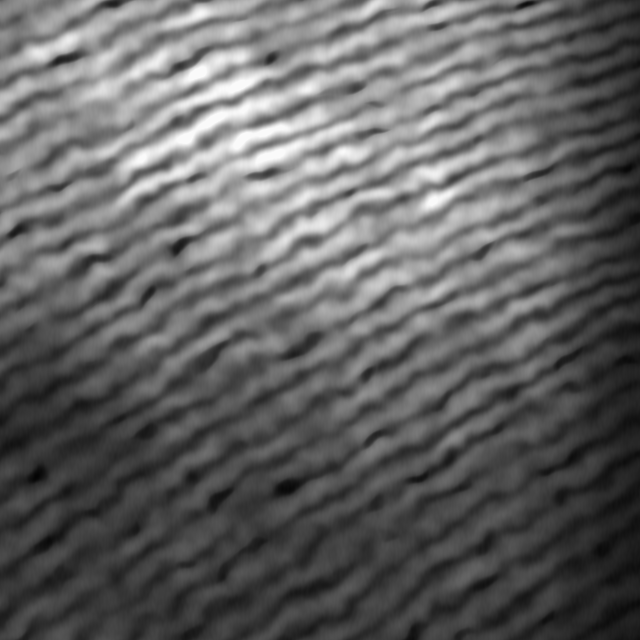
Give the GLSL for this texture, as a three.js fragment shader.

```glsl
// Soft grey diagonal ridges, fanning from steep and wide at lower left to
// shallow and tight at upper right. A bent phase field sets the ridges;
// gradient noise breaks them into beads and pits under an uneven light.
varying vec2 vUv;

const float TAU = 6.28318;

// Random unit gradient for a lattice point
vec2 gradientAt(vec2 cell) {
  float h = fract(sin(dot(cell, vec2(127.1, 311.7))) * 43758.5);
  return vec2(cos(TAU * h), sin(TAU * h));
}

// Gradient noise, scaled to roughly -1..1
float gradientNoise(vec2 p) {
  vec2 cell = floor(p);
  vec2 f = p - cell;
  vec2 w = f * f * f * (f * (f * 6.0 - 15.0) + 10.0);
  vec2 e = vec2(1.0, 0.0);
  float a = dot(gradientAt(cell), f);
  float b = dot(gradientAt(cell + e.xy), f - e.xy);
  float c = dot(gradientAt(cell + e.yx), f - e.yx);
  float d = dot(gradientAt(cell + e.xx), f - e.xx);
  return 1.5 * mix(mix(a, b, w.x), mix(c, d, w.x), w.y);
}

// Soft elliptical spot of light or shade
float softSpot(vec2 p, vec2 center, vec2 radius) {
  vec2 q = (p - center) / radius;
  return exp(-dot(q, q));
}

// Ridge count at p: about 18 up the left side and 22 up the right,
// 11 across the bottom and 8 across the top
float ridgePhase(vec2 p) {
  float up = p.y * (15.3 + 3.0 * p.y);
  float across = p.x * (12.3 - 3.5 * p.y * p.y - 0.8 * p.x);
  return up - across;
}

// Irregular shift of the ridges, from slow drift to beaded edges
float ridgeWobble(vec2 p) {
  return 0.22 * gradientNoise(p * 5.0 + 3.7)
       + 0.20 * gradientNoise(p * 14.0 + 9.1)
       + 0.12 * gradientNoise(p * 34.0 + 17.3);
}

// Broad illumination: bright upper middle, dim lower left and right edge
float illumination(vec2 p) {
  float light = 0.225 + 0.45 * softSpot(p, vec2(0.42, 0.82), vec2(0.52, 0.36));
  light += 0.09 * softSpot(p, vec2(0.68, 0.52), vec2(0.22, 0.20));
  light += 0.06 * softSpot(p, vec2(0.0, 0.95), vec2(0.25, 0.25));
  light -= 0.11 * softSpot(p, vec2(0.04, 0.36), vec2(0.20, 0.11));
  float drift = 0.14 * gradientNoise(p * 4.0 + 21.0) + 0.12 * gradientNoise(p * 9.0 + 5.5);
  float rightShade = smoothstep(0.78, 1.03, p.x);
  float lowShade = 1.0 - smoothstep(-0.1, 0.2, p.y);
  return light * (1.0 + drift) * (1.0 - 0.60 * rightShade) * (1.0 - 0.12 * lowShade);
}

// Relative relief of ridges, beads and pits around zero
float ridgeRelief(vec2 p, float phase) {
  float along = dot(p, vec2(0.86, 0.51));
  float strength = clamp(0.29 + 0.22 * gradientNoise(p * 9.0 + 40.0), 0.08, 0.5);
  float ridge = cos(TAU * phase);
  float beads = gradientNoise(vec2(along * 21.0, phase + 0.5));
  float grains = gradientNoise(p * 40.0 + 5.3);
  float patches = gradientNoise(p * 23.0 + 13.0);
  float pitNoise = gradientNoise(vec2(along * 19.0, phase) + 60.0);
  float pits = smoothstep(0.3, 0.8, pitNoise) * smoothstep(0.1, 0.9, -ridge);
  // Flattened crests with narrower troughs
  float profile = ridge + 0.18 * (1.0 - ridge * ridge);
  return strength * profile + 0.18 * beads + 0.13 * grains + 0.15 * patches - 0.35 * pits;
}

void main() {
  float phase = ridgePhase(vUv) + ridgeWobble(vUv);
  float tone = illumination(vUv) * (1.0 + ridgeRelief(vUv, phase));

  // Faint upright grain
  tone += 0.012 * gradientNoise(vUv * vec2(230.0, 80.0));

  gl_FragColor = vec4(vec3(clamp(tone, 0.015, 0.98)), 1.0);
}
```
